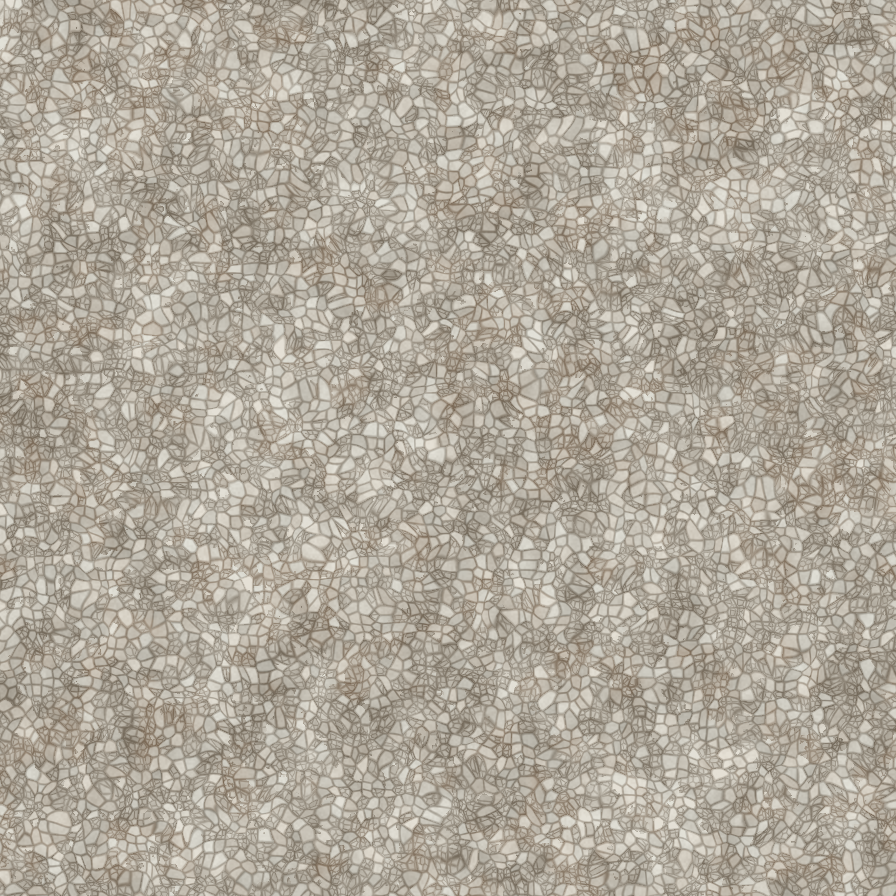
A three.js fragment shader for this texture:

```glsl
// Pale crushed-stone ground: rounded chips in a net of thin brown cracks.
// A coarse Voronoi layer gives the chips; some are split by a finer layer,
// and soft noise varies the tone, the warmth and the depth of the cracks.

varying vec2 vUv;

const vec3 UMBER = vec3(0.46, 0.42, 0.362);
const vec3 BONE = vec3(0.86, 0.846, 0.805);
const vec3 RUST = vec3(0.025, -0.004, -0.022);
const float CHIP_SCALE = 82.0;
const float SHARD_SCALE = 158.0;

float hash(vec2 p, float seed) {
  vec3 q = fract(vec3(p.xyx + seed * 7.31) * vec3(0.1031, 0.1030, 0.0973));
  q += dot(q, q.yzx + 33.33);
  return fract((q.x + q.y) * q.z);
}

float noise(vec2 p, float seed) {
  vec2 cell = floor(p);
  vec2 f = fract(p);
  f = f * f * (3.0 - 2.0 * f);
  float low = mix(hash(cell, seed), hash(cell + vec2(1.0, 0.0), seed), f.x);
  float high = mix(hash(cell + vec2(0.0, 1.0), seed), hash(cell + 1.0, seed), f.x);
  return mix(low, high, f.y);
}

float fbm(vec2 p, float seed) {
  float sum = 0.0;
  float amplitude = 0.5;
  for (int i = 0; i < 4; i++) {
    sum += amplitude * noise(p, seed + float(i));
    p = p * 2.03 + 5.7;
    amplitude *= 0.5;
  }
  return sum / 0.9375;
}

vec2 seedPoint(vec2 cell, float seed) {
  return 0.06 + 0.88 * vec2(hash(cell, seed), hash(cell, seed + 3.0));
}

// Returns the distance to the nearest border, then the id of the cell.
vec3 voronoi(vec2 p, float seed) {
  vec2 base = floor(p);
  vec2 f = fract(p);
  vec2 nearOffset = vec2(0.0);
  vec2 nearVector = vec2(0.0);
  float nearest = 8.0;
  for (int y = -1; y <= 1; y++) {
    for (int x = -1; x <= 1; x++) {
      vec2 offset = vec2(float(x), float(y));
      vec2 v = offset + seedPoint(base + offset, seed) - f;
      float d = dot(v, v);
      if (d < nearest) {
        nearest = d;
        nearOffset = offset;
        nearVector = v;
      }
    }
  }
  // A soft minimum over the borders rounds the corners of the chips.
  float sum = 0.0;
  for (int y = -2; y <= 2; y++) {
    for (int x = -2; x <= 2; x++) {
      vec2 offset = nearOffset + vec2(float(x), float(y));
      vec2 v = offset + seedPoint(base + offset, seed) - f;
      vec2 across = v - nearVector;
      if (dot(across, across) > 0.0001) {
        float d = dot(0.5 * (v + nearVector), normalize(across));
        sum += exp(-28.0 * d);
      }
    }
  }
  return vec3(max(0.0, -log(sum) / 28.0), base + nearOffset);
}

void main() {
  // Warp the plane so that chips differ in size and outline.
  vec2 warp = vec2(noise(vUv * 38.0, 11.0), noise(vUv * 38.0, 12.0)) - 0.5;
  vec2 p = vUv + 0.014 * warp;
  vec3 chip = voronoi(p * CHIP_SCALE, 1.0);
  vec3 shard = voronoi(p * SHARD_SCALE, 2.0);

  // Broad stains, slightly taller than wide.
  float stain = fbm(vUv * vec2(17.0, 13.0), 21.0) - 0.5;
  float patches = fbm(vUv * 48.0, 31.0) - 0.5;

  // Whole chips are pale; split ones show darker shards.
  float split = step(0.5, hash(chip.yz, 4.0) - 0.9 * patches);
  float chipTone = 0.67 + 0.31 * hash(chip.yz, 5.0);
  float shardTone = 0.53 + 0.24 * hash(shard.yz, 6.0) + 0.12 * hash(chip.yz, 5.0);
  float tone = mix(chipTone, shardTone, split);

  // Cracks fade in and out along their length.
  float depth = 0.36 + 0.24 * noise(vUv * 70.0, 41.0);
  float chipCrack = 1.0 - smoothstep(0.0, 0.19, chip.x);
  float shardCrack = split * (1.0 - smoothstep(0.0, 0.24, shard.x));
  tone -= depth * max(chipCrack, 0.72 * shardCrack);

  // Mottling and fine grain.
  float grain = noise(vUv * 420.0, 51.0) - 0.5;
  tone += 0.38 * stain + 0.26 * patches + 0.09 * grain;
  tone = clamp(tone, 0.0, 1.08);

  float warmth = (1.0 - tone) * smoothstep(0.45, 0.75, fbm(vUv * 30.0, 61.0));
  float tint = 0.6 * (hash(chip.yz, 7.0) - 0.5) * (1.0 - split);
  vec3 color = mix(UMBER, BONE, tone) + RUST * (warmth + tint);
  gl_FragColor = vec4(color, 1.0);
}
```
